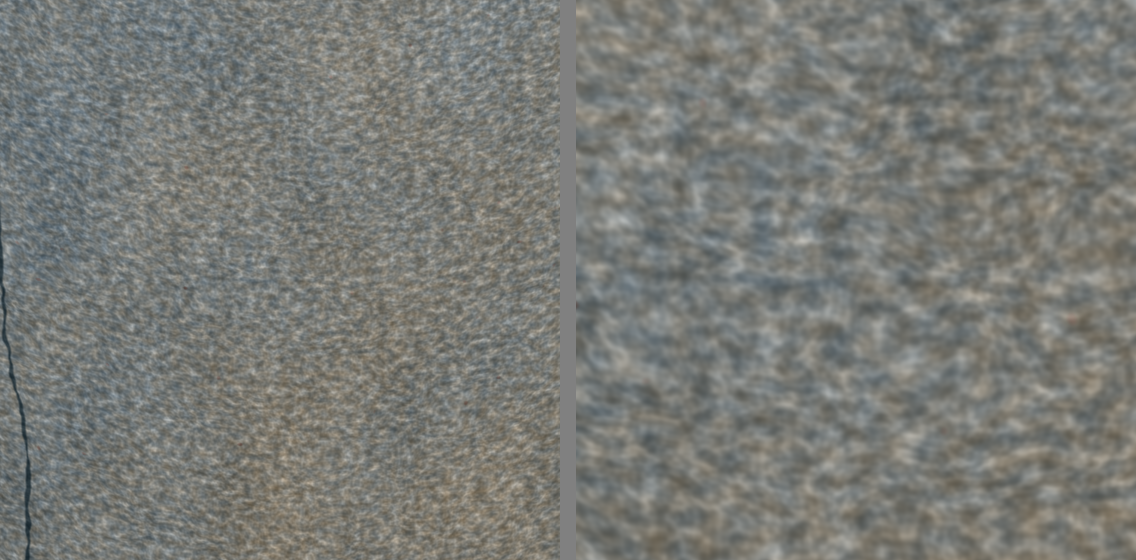
Left, the full canvas; right, a detail of the centre.
Write a WebGL 1 fragment shader that draws this texture.

```glsl
precision highp float;
// Weathered grey stone: short wavy grains in cool and warm greys, with a
// thin dark crack near the left edge. Three layers of stretched gradient
// noise follow a curved grain direction; slower noise tints and shades them.
uniform vec2 u_resolution;

const vec3 STONE_COLOR = vec3(0.466, 0.474, 0.459);
const vec3 TONE_TINT   = vec3(1.04, 1.00, 0.97);   // dark grains lean to blue
const vec3 WARM_SHIFT  = vec3(1.00, 0.05, -1.00);  // grey to tan
const vec3 RUST_COLOR  = vec3(0.44, 0.30, 0.27);
const vec3 CRACK_COLOR = vec3(0.13, 0.19, 0.22);

const vec2 COARSE_SCALE = vec2(46.0, 74.0);        // cells per canvas
const vec2 MEDIUM_SCALE = vec2(92.0, 134.0);
const vec2 FINE_SCALE   = vec2(185.0, 215.0);
const vec3 GRAIN_WEIGHTS = vec3(0.165, 0.145, 0.085);
const float SKEW = 1.3;                            // lifts the bright glints
const float WARP = 0.007;
const float SHADE_AMOUNT = 0.05;
const float WARM_GRAIN = 0.05;
const float WARM_PATCH = 0.03;
const float CRACK_WIDTH = 0.0032;
const float CRACK_TOP = 0.68;

float hash(vec2 cell) {
  vec3 h = fract(vec3(cell.xyx) * vec3(0.1031, 0.1030, 0.0973));
  h += dot(h, h.yzx + 33.33);
  return fract((h.x + h.y) * h.z);
}

float cornerSlope(vec2 cell, vec2 offset) {
  float angle = 6.28318 * hash(cell);
  return dot(vec2(cos(angle), sin(angle)), offset);
}

// Gradient noise, about -0.7 to 0.7
float noise(vec2 p) {
  vec2 cell = floor(p);
  vec2 f = p - cell;
  vec2 ease = f * f * f * (f * (f * 6.0 - 15.0) + 10.0);
  vec2 e = vec2(1.0, 0.0);
  float low  = mix(cornerSlope(cell, f), cornerSlope(cell + e, f - e), ease.x);
  float high = mix(cornerSlope(cell + e.yx, f - e.yx),
                   cornerSlope(cell + e.xx, f - e.xx), ease.x);
  return mix(low, high, ease.y);
}

// Bends the canvas so grains fall to the right at left and rise at right
vec2 grainSpace(vec2 p) {
  vec2 wobble = vec2(noise(p * 15.0 + 7.0), noise(p * 15.0 + 41.0));
  return vec2(p.x, p.y + 0.38 * p.x - 0.32 * p.x * p.x) + WARP * wobble;
}

float grainTone(vec2 q) {
  vec3 layers = vec3(noise(q * COARSE_SCALE + 3.0),
                     noise(q * MEDIUM_SCALE + 57.0),
                     noise(q * FINE_SCALE + 113.0));
  float tone = dot(layers, GRAIN_WEIGHTS);
  return tone + SKEW * tone * tone;
}

// Signed horizontal distance to the wavering crack line
float crackOffset(vec2 p) {
  float line = 0.050 - 0.048 * smoothstep(0.15, 0.5, p.y);
  line += 0.008 * noise(vec2(p.y * 17.0, 5.5)) + 0.004 * noise(vec2(p.y * 48.0, 9.5));
  return p.x - line;
}

void main() {
  vec2 p = gl_FragCoord.xy / u_resolution;
  float pixel = 1.0 / min(u_resolution.x, u_resolution.y);
  vec2 q = grainSpace(p);

  // Grain with slow light and dark patches, brighter towards the top
  float shade = noise(p * vec2(9.0, 4.0) + 21.0) + 0.6 * noise(p * 17.0 + 63.0);
  float tone = grainTone(q) + SHADE_AMOUNT * shade;
  tone += 0.025 * (p.y - 0.5) + 0.02 * (smoothstep(0.0, 0.3, p.x) - 0.8);

  // Warm tint: mottled grains over a drift to the lower right
  float warmth = WARM_GRAIN * noise(q * vec2(62.0, 82.0) + 171.0)
               + WARM_PATCH * noise(p * 5.0 + 88.0)
               + 0.024 * (smoothstep(0.0, 0.6, p.x) - 0.65)
               + 0.022 * (0.5 - p.y);
  vec3 color = STONE_COLOR + tone * TONE_TINT + warmth * WARM_SHIFT;

  // Rare rusty specks
  float rust = smoothstep(0.52, 0.68, noise(q * vec2(50.0, 60.0) + 233.0));
  color = mix(color, RUST_COLOR + tone, 0.5 * rust);

  // Crack of uneven width with a faint pale lip on its left side
  float offset = crackOffset(p);
  float fade = 1.0 - smoothstep(CRACK_TOP - 0.1, CRACK_TOP, p.y);
  float width = CRACK_WIDTH * (0.8 + 1.3 * noise(vec2(p.y * 24.0, 31.5)));
  float crack = 1.0 - smoothstep(-pixel, pixel + 0.0015, abs(offset) - width);
  float lip = exp(-pow((offset + 0.007) / 0.004, 2.0));
  color += 0.03 * lip * fade;
  color = mix(color, CRACK_COLOR + 0.4 * tone, 0.9 * crack * fade);

  gl_FragColor = vec4(clamp(color, 0.0, 1.0), 1.0);
}
```
